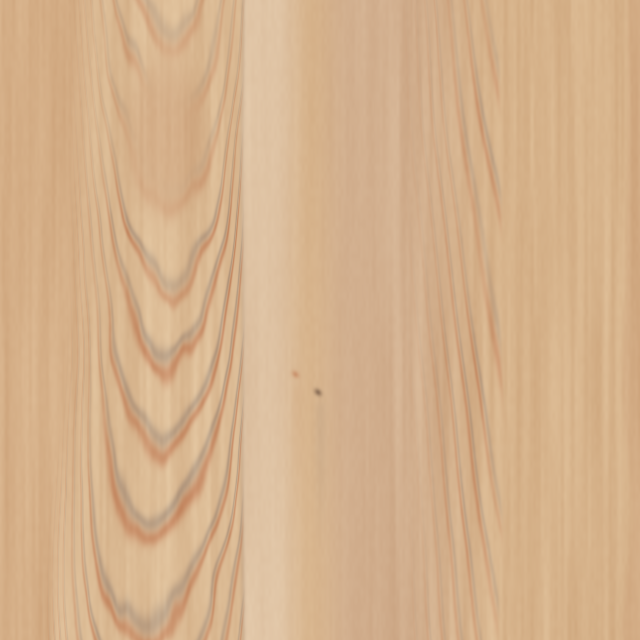
A WebGL 2 fragment shader for this texture:

```glsl
#version 300 es
precision highp float;
// Softly focused pale softwood: nested U-shaped growth rings on the left, a plain
// pale band in the middle, slanted fine rings and straight grain on the right.
// Rings are repeats of a bent height field; streaks are stretched value noise.

uniform vec2 u_resolution;
out vec4 fragColor;

const vec3 TAN    = vec3(0.835, 0.685, 0.530);
const vec3 CREAM  = vec3(0.868, 0.745, 0.595);
const vec3 PALE   = vec3(0.877, 0.768, 0.645);
const vec3 ROSE   = vec3(0.820, 0.682, 0.553);
const vec3 GOLD   = vec3(0.842, 0.702, 0.545);
const vec3 ORANGE = vec3(0.780, 0.545, 0.395);
const vec3 GREY   = vec3(0.695, 0.595, 0.500);

float hash(vec2 p) {
    vec3 q = fract(p.xyx * 0.1031);
    q += dot(q, q.yzx + 33.33);
    return fract((q.x + q.y) * q.z);
}

float noise(vec2 p) {
    vec2 i = floor(p), f = fract(p);
    f = f * f * (3.0 - 2.0 * f);
    return mix(mix(hash(i), hash(i + vec2(1, 0)), f.x),
               mix(hash(i + vec2(0, 1)), hash(i + vec2(1, 1)), f.x), f.y);
}

// Noise centred on zero and drawn out along the grain.
float streak(vec2 p, float across, float along, float seed) {
    return noise(p * vec2(across, along) + seed) - 0.5;
}

float bump(float x, float centre, float width) {
    float d = (x - centre) / width;
    return exp(-d * d);
}

// One growth ring per unit of phase: warm outer edge, grey inner edge.
vec3 growthRing(vec3 base, float phase, float strength) {
    float t = fract(phase);
    vec3 c = mix(base, ORANGE, 0.80 * strength * bump(t, 0.25, 0.11));
    return mix(c, GREY, 0.72 * strength * bump(t, 0.45, 0.10));
}

// U-shaped rings that crowd together towards the seam.
vec3 cathedral(vec3 base, vec2 p, float seam) {
    float apex = mix(0.225, 0.268, smoothstep(0.0, 0.55, p.y));
    float d = p.x - apex;
    float u = d > 0.0 ? d / (seam + 0.006 - apex) : -d / 0.13;
    u = min(u, 1.3);
    float rise = 0.16 * sqrt(u * u + 0.015) + 0.35 * u * u * u * u;
    float wobble = 0.055 * streak(p, 24.0, 9.0, 4.0) + 0.018 * streak(p, 70.0, 18.0, 9.0);
    float phase = (p.y - rise + wobble) / 0.135;
    phase += 0.6 * noise(vec2(phase * 0.7, 3.5));

    float leftArm = d < 0.0 ? smoothstep(0.45, 1.0, u) : 0.0;
    float core = exp(-pow(length((p - vec2(0.258, 0.79)) / vec2(0.060, 0.125)), 4.0));
    float strength = mix(1.0, 0.38, leftArm) * (1.0 - smoothstep(1.0, 1.3, u));
    strength *= mix(1.0, 0.55, smoothstep(0.62, 0.80, p.y)) * (1.0 - 0.9 * core);
    strength *= 0.75 + 0.5 * noise(p * vec2(14.0, 9.0));

    vec3 c = mix(base, CREAM, 0.8 * (1.0 - smoothstep(0.8, 1.25, u)));
    c = growthRing(c, phase, strength);
    return mix(c, vec3(0.815, 0.655, 0.505), 0.85 * core);
}

// Slanted rings that run out against the edge of the straight grain.
vec3 slantedRings(vec3 base, vec2 p, float edge) {
    float d = max(edge - p.x, 0.0);
    float bend = 0.10 * streak(p, 5.0, 4.0, 21.0);
    float phase = (p.y + bend - 4.4 * d - 30.0 * d * d) / 0.21;
    phase += 0.5 * noise(vec2(phase * 0.8, 7.5));
    float strength = smoothstep(0.17, 0.04, d) * smoothstep(-0.003, 0.006, edge - p.x);
    strength *= 0.35 + 0.6 * noise(vec2(phase * 0.9, p.y * 5.0));
    return growthRing(base, phase, strength);
}

// Tiny knot with a faint tail running down the grain.
vec3 knot(vec3 base, vec2 p, vec2 centre, vec3 mark, vec3 tail) {
    vec2 d = p - centre;
    float below = smoothstep(0.0, -0.03, d.y) * smoothstep(-0.28, -0.05, d.y);
    vec3 c = mix(base, tail, 0.4 * below * bump(d.x, 0.004, 0.009));
    float spot = exp(-dot(d, d) / 0.00003 - 0.6 * d.x * d.y / 0.00003);
    return mix(c, mark, 0.75 * spot);
}

void main() {
    vec2 p = gl_FragCoord.xy / u_resolution;
    float seam = 0.379 + 0.003 * streak(p, 1.0, 4.0, 2.0);
    float edge = 0.784 + 0.010 * streak(p, 1.0, 6.0, 13.0);

    // Broad bands of colour
    float drift = 0.012 * streak(p, 3.0, 2.0, 31.0);
    vec3 wood = mix(PALE, GOLD, smoothstep(0.43, 0.49, p.x + drift));
    wood = mix(wood, ROSE, smoothstep(0.48, 0.55, p.x + drift));
    wood = mix(wood, GOLD, smoothstep(0.62, 0.79, p.x));
    wood = slantedRings(wood, p, edge);

    // Darker wavy margin on the far right
    float margin = 0.977 + 0.025 * streak(p, 1.0, 5.0, 41.0);
    wood = mix(wood, ROSE * vec3(1.0, 0.97, 0.92), 0.7 * smoothstep(-0.006, 0.006, p.x - margin));

    // Ringed board and the shaded seam beside the pale band
    vec3 ringed = cathedral(TAN, p, seam);
    wood = mix(ringed, wood, smoothstep(-0.003, 0.004, p.x - seam));
    wood = mix(wood, GREY, 0.30 * bump(p.x, seam, 0.004));

    wood = knot(wood, p, vec2(0.462, 0.415), ORANGE, TAN);
    wood = knot(wood, p, vec2(0.497, 0.387), vec3(0.46, 0.35, 0.27), vec3(0.76, 0.64, 0.52));

    // Streaks along the grain, calmer on the pale band
    float calm = smoothstep(0.37, 0.40, p.x) * (1.0 - smoothstep(0.55, 0.66, p.x));
    float grain = 0.055 * streak(p, 95.0, 2.5, 5.0) + 0.035 * streak(p, 190.0, 5.0, 17.0);
    grain *= mix(1.0, 0.35, calm);
    grain += 0.025 * streak(p, 16.0, 1.5, 53.0) + 0.014 * streak(p, 230.0, 80.0, 71.0);
    wood += grain * vec3(0.7, 1.0, 1.1);

    fragColor = vec4(clamp(wood, 0.0, 1.0), 1.0);
}
```
